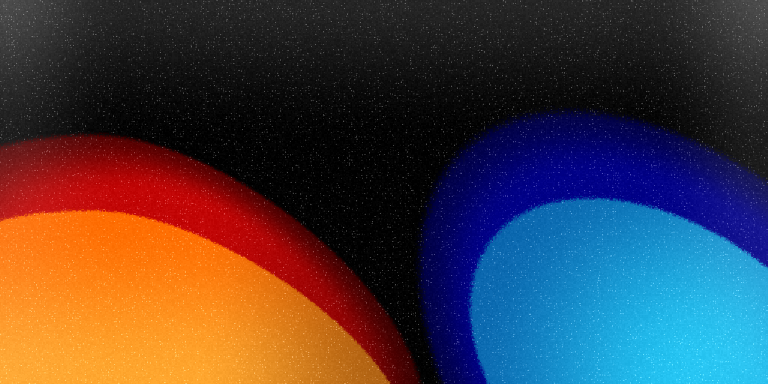
Reproduce this background procedurally as a Shadertoy shader.

```glsl
#define GRAIN_ROWS 256.0
#define GRAIN_AMOUNT 0.035
#define SPECK_ROWS 150.0
#define SPECK_LIGHT 0.30
#define RIM_SOFTNESS 0.022
#define CORE_SOFTNESS 0.014
#define HAZE_TOP 0.15
#define HAZE_SIDE 0.15

const vec3 RED_RIM = vec3(0.32, 0.0, 0.0);
const vec3 RED_GLOW = vec3(0.76, 0.02, 0.02);
const vec3 ORANGE = vec3(1.0, 0.42, 0.0);
const vec3 AMBER = vec3(1.0, 0.65, 0.18);
const vec3 NAVY_RIM = vec3(0.0, 0.0, 0.28);
const vec3 NAVY_GLOW = vec3(0.0, 0.0, 0.53);
const vec3 AZURE = vec3(0.04, 0.40, 0.68);
const vec3 CYAN = vec3(0.14, 0.77, 0.95);

float hash(vec2 cell) {
    vec3 h = fract(vec3(cell.xyx) * 0.1031);
    h += dot(h, h.yzx + 33.33);
    return fract((h.x + h.y) * h.z);
}

// Leaning ellipse: negative inside, zero on the rim, -1 at the center.
// A spread below one widens the side left of its crest.
float blob(vec2 p, vec2 center, vec2 radii, float lean, float spread) {
    vec2 q = (p - center) / radii;
    float side = q.x - lean * q.y;
    if (side < 0.0) side = max(side * spread, -spread);
    return sqrt(side * side / (1.0 - lean * lean) + q.y * q.y) - 1.0;
}

float cover(float field, float softness) {
    return 1.0 - smoothstep(-softness, softness, field);
}

// Cellular noise: one jittered dot of random brightness per cell
float specks(vec2 p) {
    vec2 cell = floor(p * SPECK_ROWS);
    vec2 jitter = 0.2 + 0.6 * vec2(hash(cell + 17.0), hash(cell + 71.0));
    float d = length(fract(p * SPECK_ROWS) - jitter);
    float light = pow(hash(cell + 131.0), 6.0);
    return light * (1.0 - smoothstep(0.1, 0.4, d));
}

void mainImage(out vec4 fragColor, in vec2 fragCoord) {
    vec2 p = fragCoord / iResolution.xy * vec2(2.0, 1.0);
    float grain = hash(floor(p * GRAIN_ROWS)) - 0.5;
    float roughness = grain * 0.018;

    // Warm shape: red rim around an orange core, dimmer to the right
    float redField = blob(p, vec2(0.582, 0.221), vec2(0.518, 0.427), -0.64, 0.54);
    float orangeField = blob(p, vec2(0.567, 0.088), vec2(0.503, 0.364), -0.65, 0.54);
    float dusk = smoothstep(0.5, 1.05, p.x);
    vec3 red = mix(RED_RIM, RED_GLOW, smoothstep(-0.02, 0.34, -redField));
    red *= 1.0 - 0.3 * dusk;
    float warmth = (1.0 - smoothstep(0.0, 0.45, p.y)) * (1.0 - 0.4 * dusk);
    vec3 orange = mix(ORANGE, AMBER, warmth) * (1.0 - 0.32 * dusk);

    // Cool shape: navy rim around a core that brightens to the lower right
    float navyField = blob(p, vec2(1.874, -0.108), vec2(0.78, 0.816), -0.5, 1.0);
    float cyanField = blob(p, vec2(1.762, -0.006), vec2(0.538, 0.49), -0.42, 1.0);
    vec3 navy = mix(NAVY_RIM, NAVY_GLOW, smoothstep(0.0, 0.2, -navyField));
    float glow = 1.0 - smoothstep(0.05, 0.68, distance(p, vec2(1.84, 0.0)));
    vec3 cyan = mix(AZURE, CYAN, glow);

    vec3 color = vec3(0.003);
    color = mix(color, red, cover(redField + roughness, RIM_SOFTNESS));
    color = mix(color, orange, cover(orangeField + roughness, CORE_SOFTNESS));
    color = mix(color, navy, cover(navyField + roughness, RIM_SOFTNESS));
    color = mix(color, cyan, cover(cyanField + roughness, CORE_SOFTNESS));

    // Pale haze along the top and the sides
    float edge = min(p.x, 2.0 - p.x);
    float haze = HAZE_TOP * pow(smoothstep(0.58, 1.05, p.y), 1.3);
    haze += HAZE_SIDE * pow(1.0 - smoothstep(0.0, 0.38, edge), 1.5) * (0.25 + 0.75 * p.y);
    color += haze * (1.0 - color);

    // Film grain and scattered specks
    color += grain * GRAIN_AMOUNT;
    color += specks(p) * SPECK_LIGHT * (1.0 - 0.6 * color);
    fragColor = vec4(clamp(color, 0.0, 1.0), 1.0);
}
```
